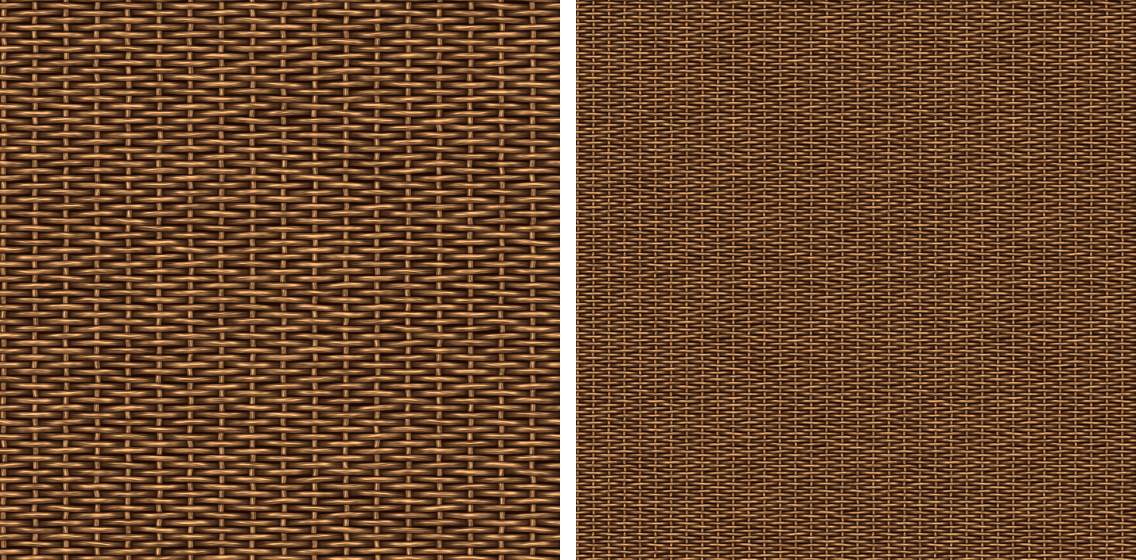
Left, the tile; right, the same tile 2 across and 2 down.
Give the GLSL for this texture, as a three.js fragment shader.

```glsl
#define STAKES 18.0
#define ROWS 78.0
#define ORIGIN vec2(0.38, 0.30)
#define STRAND_RADIUS 0.50
#define STAKE_RADIUS 0.105
#define BEND 0.20
#define TILT 0.15
#define TONE_VARIATION 0.28
#define GRAIN 0.75
#define SOFTNESS 0.15
#define DARK_CANE vec3(0.15, 0.067, 0.027)
#define LIGHT_CANE vec3(0.94, 0.69, 0.44)

varying vec2 vUv;

const float PI = 3.14159265;

float hash(vec2 p) {
  vec3 q = fract(vec3(p.xyx) * 0.1031);
  q += dot(q, q.yzx + 33.33);
  return fract((q.x + q.y) * q.z);
}

float cornerSlope(vec2 cell, vec2 offset, vec2 period) {
  float angle = 2.0 * PI * hash(mod(cell, period) + 7.0);
  return dot(vec2(cos(angle), sin(angle)), offset);
}

// Gradient noise that wraps after a whole period
float gradientNoise(vec2 p, vec2 period) {
  vec2 i = floor(p);
  vec2 f = fract(p);
  vec2 u = f * f * f * (f * (f * 6.0 - 15.0) + 10.0);
  vec2 e = vec2(1.0, 0.0);
  float low = mix(cornerSlope(i, f, period),
                  cornerSlope(i + e.xy, f - e.xy, period), u.x);
  float high = mix(cornerSlope(i + e.yx, f - e.yx, period),
                   cornerSlope(i + e.xx, f - e.xx, period), u.x);
  return mix(low, high, u.y);
}

float coverage(float d, float radius, float softness) {
  return 1.0 - smoothstep(radius - softness, radius + 0.3 * softness, abs(d));
}

// One horizontal strand: x = light, y = coverage, z = depth of the weave
vec3 strand(vec2 p, float row) {
  float parity = mod(row + 1.0, 2.0);
  float over = 2.0 * floor((p.x + 0.5 - parity) * 0.5) + parity;
  float along = p.x - 0.5 - over;
  float depth = cos(PI * along);
  vec2 id = vec2(mod(over, STAKES), mod(row, ROWS));

  // Hand-made bends, slants and thickness
  float bend = BEND * gradientNoise(vec2(p.x, row * 2.0 + 0.5), vec2(STAKES, ROWS * 2.0));
  float slant = TILT * (hash(id + 31.0) - 0.5) * 2.0 * along;
  float y = p.y - row - 0.5 - bend - slant;
  float radius = STRAND_RADIUS * mix(0.90, 1.0, 0.5 + 0.5 * depth);
  radius *= 0.93 + 0.14 * hash(id + 53.0);
  float v = y / radius;

  // Rounded body, narrow sheen and slanted fibres
  float body = 0.04 + 0.47 * max(1.0 - v * v, 0.0);
  float ridge = v - mix(0.10, 0.36, hash(id + 71.0));
  float sheen = 0.50 * exp(-11.0 * ridge * ridge) * smoothstep(-0.95, 0.75, depth);
  float twist = (hash(id + 97.0) - 0.5) * 0.5 * along;
  vec2 fibre = vec2(p.x * 3.0, (row + y + twist) * 5.0);
  float grain = gradientNoise(fibre, vec2(STAKES * 3.0, ROWS * 5.0));
  float tone = 1.0 + TONE_VARIATION * (hash(id + 11.0) - 0.5) + GRAIN * grain;

  // Ends sink into shade, darkest right beside the stake
  float shade = mix(0.42, 1.0, smoothstep(-0.95, 0.45, depth));
  shade *= smoothstep(-1.08, -0.72, depth);
  float light = (body + sheen) * tone * shade;
  return vec3(light, coverage(y, radius, SOFTNESS), depth);
}

// One vertical stake, lit in the gaps between strands: x = light, y = coverage
vec2 stake(vec2 p) {
  float column = floor(p.x);
  float id = mod(column, STAKES);
  float sway = 0.06 * gradientNoise(vec2(id * 2.0 + 0.5, p.y * 0.5),
                                    vec2(STAKES * 2.0, ROWS * 0.5));
  float x = p.x - column - 0.5 - sway;
  float v = x / STAKE_RADIUS;
  float gap = cos(PI * (p.y - 0.5 + column));
  float grain = gradientNoise(vec2((column + x) * 18.0, p.y),
                              vec2(STAKES * 18.0, ROWS));
  float body = 0.12 + 0.50 * max(1.0 - v * v, 0.0);
  body += 0.18 * exp(-9.0 * (v + 0.2) * (v + 0.2));
  float light = body * (1.0 + GRAIN * grain) * smoothstep(-0.55, 0.65, gap);
  return vec2(light, coverage(x, STAKE_RADIUS, 0.035));
}

void main() {
  vec2 p = vUv * vec2(STAKES, ROWS) + ORIGIN;
  float row = floor(p.y);
  float light = -0.06;

  // Strands behind the stakes
  for (int k = -1; k <= 1; k++) {
    vec3 s = strand(p, row + float(k));
    light = mix(light, s.x, s.y * step(s.z, 0.0));
  }

  vec2 upright = stake(p);
  light = mix(light, upright.x, upright.y);

  // Strands in front of the stakes
  for (int k = -1; k <= 1; k++) {
    vec3 s = strand(p, row + float(k));
    light = mix(light, s.x, s.y * (1.0 - step(s.z, 0.0)));
  }

  vec3 color = mix(DARK_CANE, LIGHT_CANE, clamp(light, -0.08, 1.10));
  gl_FragColor = vec4(clamp(color, 0.0, 1.0), 1.0);
}
```
